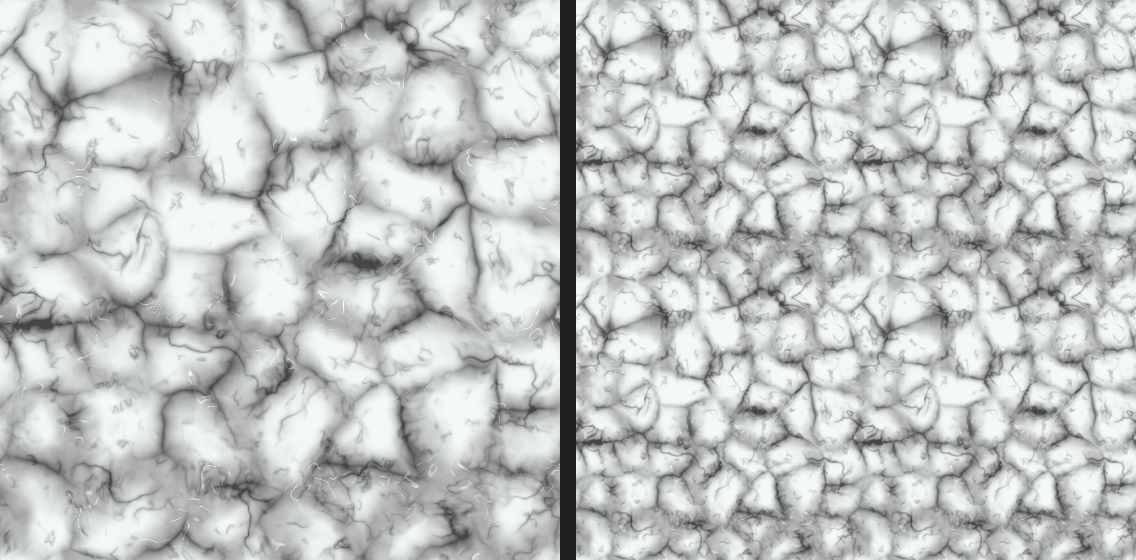
Left: one tile. Right: repeated 2 by 2.
A three.js fragment shader for this texture:

```glsl
varying vec2 vUv;

#define CELLS 7.0
#define WARP 0.042
#define STONE_GREY 0.72
#define STONE_WHITE 0.97
#define RIM_DARK 0.36
#define VEIN_DARK 0.36
#define MURK_DARK 0.20
#define FLECK_DARK 0.22
#define THREAD_LIGHT 0.20
#define TINT vec3(0.990, 1.002, 1.004)

vec2 hash2(vec2 p) {
  vec3 h = fract(p.xyx * vec3(0.1031, 0.1030, 0.0973));
  h += dot(h, h.yzx + 33.33);
  return fract((h.xx + h.yz) * h.zy);
}

// Unit gradient of a lattice corner, wrapped to the period
float corner(vec2 cell, vec2 f, vec2 c, float period, float seed) {
  vec2 id = mod(cell + c, period) + seed * vec2(37.7, 91.3);
  float angle = 6.28318 * hash2(id).x;
  return dot(vec2(cos(angle), sin(angle)), f - c);
}

float gradientNoise(vec2 uv, float period, float seed) {
  vec2 p = uv * period;
  vec2 i = floor(p), f = fract(p);
  vec2 u = f * f * f * (f * (f * 6.0 - 15.0) + 10.0);
  float low = mix(corner(i, f, vec2(0.0, 0.0), period, seed),
                  corner(i, f, vec2(1.0, 0.0), period, seed), u.x);
  float high = mix(corner(i, f, vec2(0.0, 1.0), period, seed),
                   corner(i, f, vec2(1.0, 1.0), period, seed), u.x);
  return mix(low, high, u.y);
}

float fbm(vec2 uv, float period, float seed) {
  float sum = 0.0, amp = 1.0;
  for (int k = 0; k < 4; k++) {
    sum += amp * gradientNoise(uv, period, seed);
    amp *= 0.5;
    period *= 2.0;
    seed += 1.7;
  }
  return sum;
}

// Gap between the two nearest pebble centres: zero on the rims
float pebbleRim(vec2 uv) {
  vec2 p = uv * CELLS;
  vec2 i = floor(p), f = fract(p);
  float near = 9.0, next = 9.0;
  for (int y = -1; y <= 1; y++) {
    for (int x = -1; x <= 1; x++) {
      vec2 c = vec2(float(x), float(y));
      vec2 centre = c + 0.1 + 0.8 * hash2(mod(i + c, CELLS) + 5.3);
      float d = length(centre - f);
      next = min(next, max(near, d));
      near = min(near, d);
    }
  }
  return next - near;
}

// Dark line with a soft halo along the zero contour of a field
float crease(float field, float width) {
  return exp(-abs(field) / width);
}

void main() {
  vec2 uv = vUv;
  vec2 q = uv + WARP * vec2(fbm(uv, 5.0, 1.0), fbm(uv, 5.0, 2.0));

  // White pebbles in a cloudy grey bed
  float rim = pebbleRim(q);
  float cloud = fbm(q, 4.0, 3.0);
  float white = smoothstep(-0.1, 0.9, rim * 1.6 - cloud * 0.9);
  float bed = 1.0 - white;
  float tone = mix(STONE_GREY, STONE_WHITE, white);
  tone += bed * 0.07 * fbm(uv, 32.0, 4.0);

  // Broken rims, wandering veins and fine murky wrinkles
  float rimGate = smoothstep(-0.25, 0.35, gradientNoise(uv, 8.0, 5.0));
  float veinGate = smoothstep(-0.1, 0.35, gradientNoise(uv, 7.0, 6.0));
  float murkGate = smoothstep(-0.3, 0.3, gradientNoise(uv, 9.0, 7.0));
  float dark = RIM_DARK * rimGate * crease(rim, 0.09);
  dark += VEIN_DARK * veinGate * crease(fbm(q, 8.0, 8.0), 0.06);
  dark += MURK_DARK * murkGate * bed * crease(fbm(q, 15.0, 9.0), 0.11);

  // Short flecks scattered over the white
  float fleckGate = smoothstep(0.08, 0.32, gradientNoise(uv, 27.0, 10.0));
  dark += FLECK_DARK * fleckGate * crease(fbm(q, 17.0, 11.0), 0.09);
  tone = max(tone - dark, 0.27);

  // Bundles of thin pale threads in the grey
  float contour = abs(fract(fbm(q, 6.0, 12.0) * 6.0) - 0.5);
  float thread = 1.0 - smoothstep(0.02, 0.10, contour);
  thread *= smoothstep(0.0, 0.25, gradientNoise(uv, 10.0, 13.0));
  thread *= smoothstep(-0.15, 0.25, gradientNoise(uv, 45.0, 14.0));
  tone += THREAD_LIGHT * thread * smoothstep(0.25, 0.75, bed);

  gl_FragColor = vec4(clamp(tone * TINT, 0.0, 1.0), 1.0);
}
```
